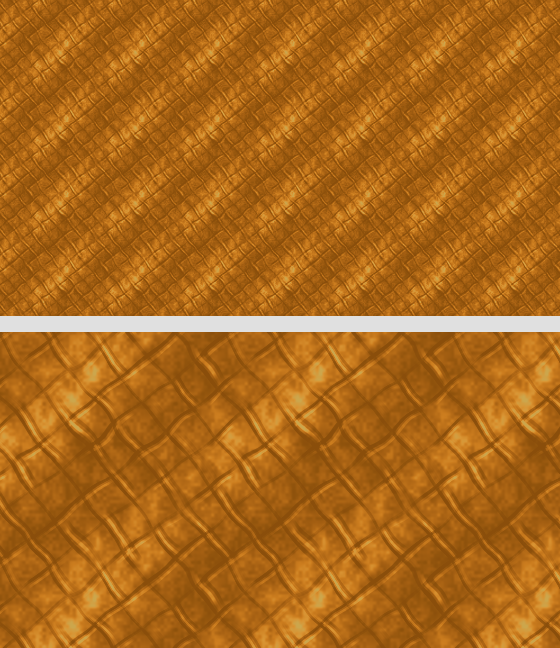
Top, the full canvas; bottom, a detail of the centre.
Write a WebGL 2 fragment shader that draws this pattern.

```glsl
#version 300 es
precision highp float;
// Golden woven scales: a slanted lattice of worn cells under diagonal bands of sheen.

uniform vec2 u_resolution;
out vec4 outColor;

const float TAU = 6.2831853;
const float TILE = 0.2385;              // repeat size, in canvas heights
const vec2 SHEEN_SPOT = vec2(0.777, 0.515); // brightest point inside a repeat
const vec2 SLANT = vec2(5.0, 4.0);      // lattice steps per repeat
const float CELLS = 41.0;               // cells per repeat: dot(SLANT, SLANT)
const float WARP = 0.20;                // wobble of the lattice lines
const float GROOVE_WIDTH = 0.045;       // line widths, in cells
const float STRAND_WIDTH = 0.04;
const float STRAND_OFFSET = 0.14;
const vec2 SCRATCH_FREQ = vec2(23.0, 5.0); // across and along the scratches
const float BASE_TONE = 0.13;
const float SHEEN = 0.34;
const float CELL_VARIATION = 0.14;
const float FIBRE = 0.28;
const float SCRATCH = 0.44;
const float GRAIN = 0.28;

const vec3 SHADOW = vec3(0.54, 0.305, 0.045);
const vec3 BROWN  = vec3(0.57, 0.33, 0.05);
const vec3 BRONZE = vec3(0.64, 0.37, 0.07);
const vec3 AMBER  = vec3(0.71, 0.42, 0.09);
const vec3 ORANGE = vec3(0.80, 0.49, 0.12);
const vec3 GOLD   = vec3(0.85, 0.58, 0.20);
const vec3 STRAW  = vec3(0.80, 0.65, 0.30);

// Integer hash to 0..1
float hash(vec2 v) {
  uvec2 n = uvec2(v);
  uint h = n.x * 1597334677u ^ n.y * 3812015801u;
  h = (h ^ (h >> 16)) * 2246822519u;
  h = (h ^ (h >> 13)) * 3266489917u;
  return float((h ^ (h >> 16)) >> 8) / 16777216.0;
}

// Value noise that wraps once per repeat
float tileNoise(vec2 p, vec2 freq) {
  vec2 q = p * freq;
  vec2 i = floor(q), f = fract(q);
  f = f * f * (3.0 - 2.0 * f);
  vec2 lo = mod(i, freq), hi = mod(i + 1.0, freq);
  return mix(mix(hash(lo), hash(vec2(hi.x, lo.y)), f.x),
             mix(hash(vec2(lo.x, hi.y)), hash(hi), f.x), f.y);
}

float line(float d, float width, float aa) {
  return 1.0 - smoothstep(width - aa, width + aa, abs(d));
}

vec3 goldRamp(float tone) {
  float t = tone * 5.0;
  vec3 c = mix(SHADOW, BROWN, clamp(t + 1.0, 0.0, 1.0));
  c = mix(c, BRONZE, clamp(t, 0.0, 1.0));
  c = mix(c, AMBER, clamp(t - 1.0, 0.0, 1.0));
  c = mix(c, ORANGE, clamp(t - 2.0, 0.0, 1.0));
  c = mix(c, GOLD, clamp(t - 3.0, 0.0, 1.0));
  return mix(c, STRAW, clamp(t - 4.0, 0.0, 1.0));
}

void main() {
  vec2 p = gl_FragCoord.xy / (u_resolution.y * TILE);
  vec2 fromSpot = p - SHEEN_SPOT;
  float aa = 0.6 * length(SLANT) / (u_resolution.y * TILE);

  // Slanted lattice, slightly warped
  vec2 lattice = vec2(dot(SLANT, fromSpot), dot(vec2(-SLANT.y, SLANT.x), fromSpot)) + 0.5;
  lattice += WARP * (vec2(tileNoise(p, vec2(9.0)), tileNoise(p + 0.37, vec2(9.0))) - 0.5);
  vec2 cell = floor(lattice);
  vec2 edge = fract(lattice + 0.5) - 0.5;
  vec2 local = fract(lattice) - 0.5;
  float id = mod(dot(cell, vec2(SLANT.x, -SLANT.y)), CELLS);

  // Diagonal sheen, strongest at one spot of each repeat
  float band = pow(0.5 + 0.5 * cos(TAU * (fromSpot.x - fromSpot.y)), 1.5);
  float along = 0.75 + 0.35 * cos(TAU * fromSpot.x);

  // Domed cells lit from the upper left
  vec2 falloff = 1.0 - 4.0 * local * local;
  float dome = falloff.x * falloff.y;
  float slope = dot(local, vec2(-0.35, 0.6));

  // Upright fibres, crossing diagonal scratches and fine grain
  vec2 diagonal = vec2(p.x + p.y, p.y - p.x);
  float fibre = tileNoise(p, vec2(31.0, 13.0)) - 0.5;
  float scratch = 0.6 * tileNoise(diagonal, SCRATCH_FREQ)
                + 0.4 * tileNoise(diagonal + 0.29, SCRATCH_FREQ.yx) - 0.5;
  float grain = tileNoise(p, vec2(67.0)) - 0.5;

  float tone = BASE_TONE + SHEEN * band * along;
  tone += CELL_VARIATION * (hash(vec2(id, 7.0)) - 0.5);
  tone += (0.12 + 0.16 * band) * dome + 0.30 * slope * dome;
  tone += (FIBRE * fibre + SCRATCH * scratch) * (0.75 + 0.5 * band) + GRAIN * grain;

  // Broken grooves with light strands beside them; each direction wears on its own
  vec2 wear = smoothstep(0.25, 0.7, vec2(tileNoise(p + 0.61, vec2(11.0)),
                                         tileNoise(p + 0.17, vec2(11.0))));
  float groove = max(line(edge.x, GROOVE_WIDTH, aa) * mix(0.45, 1.0, wear.x),
                     line(edge.y, GROOVE_WIDTH, aa) * mix(0.25, 0.9, wear.y));
  float strand = max(line(edge.x - STRAND_OFFSET, STRAND_WIDTH, aa) * wear.x,
                     line(edge.y + STRAND_OFFSET, STRAND_WIDTH, aa) * 0.7 * wear.y);
  float shade = line(edge.x - 2.0 * STRAND_OFFSET, STRAND_WIDTH, aa) * wear.x;
  tone += 0.44 * strand;
  tone -= 0.46 * groove + 0.28 * shade;

  outColor = vec4(goldRamp(tone), 1.0);
}
```
